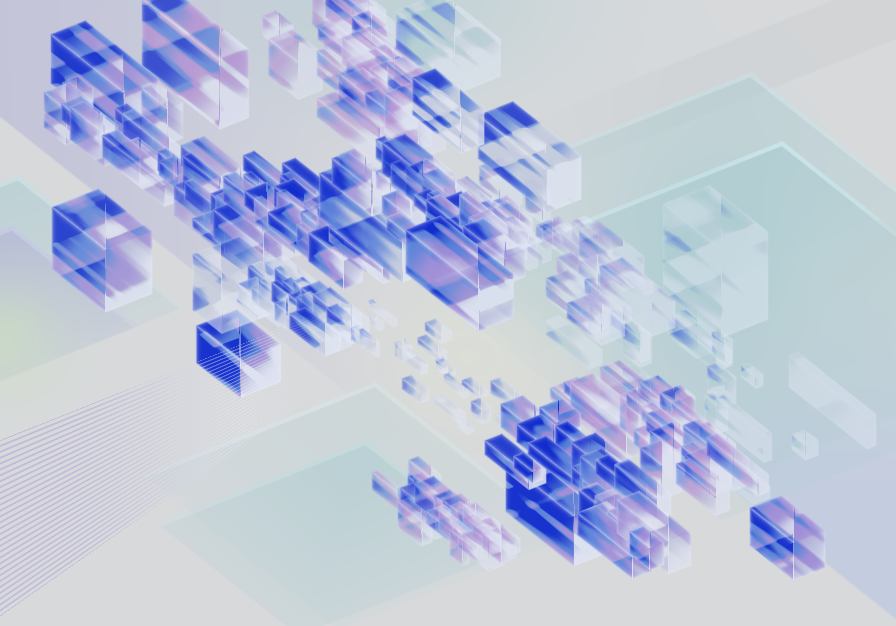
Give the GLSL for this background, as a WebGL 2 fragment shader.

```glsl
#version 300 es
precision highp float;
uniform vec2 u_resolution;
out vec4 outColor;

#define LONG_AXIS vec2(.78, -.62)
#define CROSS_AXIS vec2(.93, .37)
#define PAPER vec3(.845, .852, .86)
#define DEEP vec3(.05, .16, .8)
#define AZURE vec3(.34, .5, .85)
#define LILAC vec3(.62, .55, .84)
#define PINK vec3(.69, .54, .82)
#define TEAL vec3(.67, .8, .82)
#define FROST vec3(.76, .79, .87)
#define GLINT vec3(.91, .93, .97)
#define HATCH_LINES 30.
#define BOXES 20

vec3 col = PAPER;
vec2 p;

float cross2(vec2 a, vec2 b) { return a.x * b.y - a.y * b.x; }

vec3 hash3(float n) {
  vec3 v = fract(n * vec3(.1031, .103, .0973));
  v += dot(v, v.yzx + 33.33);
  return fract((v.xxy + v.yzz) * v.zyx);
}

float noise1(float x) {
  float f = fract(x), n = floor(x) + 71.;
  return mix(hash3(n).x, hash3(n + 1.).x, f * f * (3. - 2. * f));
}

// Coordinates along the two slanted axes
vec2 toAxes(vec2 r) {
  return vec2(cross2(r, CROSS_AXIS), cross2(LONG_AXIS, r)) / cross2(LONG_AXIS, CROSS_AXIS);
}

void glow(vec2 centre, vec2 size, vec3 tint, float alpha) {
  vec2 q = (p - centre) / size;
  col = mix(col, tint, alpha * exp(-dot(q, q)));
}

// Signed distance to the outline of a projected box
float boxOutline(vec2 q, vec3 h) {
  float area = cross2(LONG_AXIS, CROSS_AXIS);
  float dLong = abs(cross2(LONG_AXIS, q)) - h.y * area - h.z * LONG_AXIS.x;
  float dCross = abs(cross2(CROSS_AXIS, q)) - h.x * area - h.z * CROSS_AXIS.x;
  return max(max(dLong, dCross), abs(q.x) - h.x * LONG_AXIS.x - h.y * CROSS_AXIS.x);
}

// Glass box: dark at its upper left end, pale at the other
void box(vec2 centre, vec3 h, float ink, vec3 tint) {
  vec2 q = p - centre;
  float d = boxOutline(q, h), px = 1. / u_resolution.y;
  if (d > 2. * px) return;
  vec2 r = q - h.x * LONG_AXIS + h.y * CROSS_AXIS - vec2(0, h.z);
  vec2 st = toAxes(r);
  float top = smoothstep(-px, px, min(-st.x, st.y));
  float front = smoothstep(px, -px, r.x);
  // Refracted streaks and facets
  float streak = noise1(cross2(LONG_AXIS, p) * 95. + centre.x * 40.);
  float facet = noise1(st.x * 32. + centre.y * 50. + 9. * front + 40.);
  float t = .45 + .42 * dot(q, LONG_AXIS) / (h.x + .5 * h.z) + .6 * (1. - ink);
  t += .4 * smoothstep(.25, .75, streak) + .34 * smoothstep(.4, .6, facet) - .37;
  t += mix(mix(.16, -.06, front), .08, top);
  vec3 c = mix(DEEP, AZURE, smoothstep(.1, .36, t));
  c = mix(c, tint, smoothstep(.36, .6, t));
  c = mix(c, mix(tint, FROST, .8), smoothstep(.62, .95, t));
  c = mix(c, GLINT, .75 * smoothstep(.9, 1.25, t + .3 * facet));
  float crease = exp(-abs(st.y) / .003) * step(st.x, 0.);
  c = mix(c, GLINT, .6 * max(exp(-abs(d) / .0025), crease));
  col = mix(col, c, mix(.4, .95, ink) * smoothstep(px, -px, d));
}

// Boxes strewn over a slanted patch
void cluster(vec2 centre, vec2 spread, float size, float ink, vec3 tint) {
  for (int i = 0; i < BOXES; i++) {
    float n = float(i), seed = n * 7. + centre.x * 531. + centre.y * 217.;
    vec3 a = hash3(seed), b = hash3(seed + 3.5);
    vec2 k = (vec2((n + a.x) / float(BOXES), a.y) * 2. - 1.) * spread;
    vec3 h = size * (vec3(.6, .25, .35) + vec3(2, .7, .8) * b);
    box(centre + k.x * LONG_AXIS + k.y * CROSS_AXIS, h, ink * (.5 + .7 * a.z), tint);
  }
}

// Translucent sheet hanging from its upper corner
void sheet(vec2 apex, vec2 size, vec3 tint, float alpha) {
  vec2 st = toAxes(p - apex) * vec2(1, -1), e = min(st, size - st);
  float inside = smoothstep(-.001, .002, min(e.x, e.y));
  inside *= 1. - .65 * clamp(max(st.x / size.x, st.y / size.y), 0., 1.);
  col = mix(col, tint, alpha * inside);
  col += .05 * inside * smoothstep(.01, .007, min(st.x, st.y));
}

void main() {
  p = gl_FragCoord.xy / u_resolution.y;
  float along = cross2(LONG_AXIS, p), across = cross2(CROSS_AXIS, p);
  // Wide bands
  col = mix(col, vec3(.75, .75, .85), .8 * smoothstep(.632, .637, along) * smoothstep(.75, 0., p.x));
  col = mix(col, vec3(.75, .79, .88),
    .8 * smoothstep(.893, .899, along) * smoothstep(.75, 1.3, p.x) * smoothstep(.6, .2, p.y));
  col = mix(col, vec3(.8, .81, .82), .5 * smoothstep(.05, .045, abs(across - .39)) * smoothstep(.7, 1.2, p.x));
  // Sheets and soft light
  glow(vec2(.62, 1), vec2(.28, .16), TEAL, .5);
  sheet(vec2(1.2, .885), vec2(.75, .68), TEAL, .5);
  sheet(vec2(1.25, .775), vec2(.55), TEAL, .55);
  sheet(vec2(.03, .72), vec2(.34, .5), TEAL, .6);
  sheet(vec2(.02, .64), vec2(.26, .4), LILAC, .3);
  sheet(vec2(.585, .297), vec2(.29, .36), TEAL, .6);
  sheet(vec2(.6, .39), vec2(.4), TEAL, .3);
  glow(vec2(0, .46), vec2(.1, .09), vec3(.8, .87, .76), .7);
  glow(vec2(1.13, .58), vec2(.14, .18), TEAL, .6);
  glow(vec2(.75, .43), vec2(.16, .12), vec3(.86, .87, .84), .8);
  // Pale outer boxes
  cluster(vec2(1.12, .39), vec2(.2, .1), .02, .14, TEAL);
  cluster(vec2(.89, .6), vec2(.16, .06), .022, .3, LILAC);
  cluster(vec2(.58, .89), vec2(.13, .09), .028, .42, PINK);
  cluster(vec2(.71, .17), vec2(.09, .04), .018, .36, PINK);
  box(vec2(1.143, .582), vec3(.06, .04, .07), .2, TEAL);
  box(vec2(1.33, .36), vec3(.08, .008, .025), .1, FROST);
  box(vec2(.716, .93), vec3(.06, .04, .03), .35, TEAL);
  // Upper left run
  box(vec2(.312, .907), vec3(.08, .025, .055), .65, PINK);
  box(vec2(.163, .6), vec3(.055, .04, .05), .8, LILAC);
  box(vec2(.167, .87), vec3(.075, .03, .04), .9, LILAC);
  cluster(vec2(.29, .73), vec2(.2, .06), .025, .7, LILAC);
  box(vec2(.381, .435), vec3(.045, .035, .03), 1., LILAC);
  box(vec2(.368, .545), vec3(.03, .04, .045), .4, FROST);
  cluster(vec2(.48, .51), vec2(.06, .04), .018, .65, FROST);
  // Middle run
  box(vec2(.846, .749), vec3(.07, .03, .035), .75, FROST);
  box(vec2(.716, .823), vec3(.05, .02, .03), .8, FROST);
  cluster(vec2(.5, .65), vec2(.1, .05), .022, .8, LILAC);
  box(vec2(.604, .647), vec3(.085, .03, .035), .8, FROST);
  cluster(vec2(.68, .66), vec2(.12, .05), .022, .85, LILAC);
  box(vec2(.734, .563), vec3(.075, .03, .035), 1., LILAC);
  cluster(vec2(.71, .4), vec2(.16, .06), .01, .3, FROST);
  // Lower right run
  cluster(vec2(1.06, .3), vec2(.12, .06), .024, .55, PINK);
  box(vec2(.89, .19), vec3(.07, .03, .04), 1., LILAC);
  cluster(vec2(.94, .22), vec2(.15, .06), .024, .95, LILAC);
  box(vec2(1.258, .141), vec3(.045, .027, .03), 1., LILAC);
  sheet(vec2(1.25, .775), vec2(.2, .6), TEAL, .2);
  // Fan of fine lines
  float k = (.276 - across) / mix(.262, .12, p.x * 2.);
  float line = smoothstep(.2, .45, abs(fract(k * HATCH_LINES) - .5));
  line *= step(0., k) * step(k, 1.) * smoothstep(.56, .36, p.x);
  col = mix(col, mix(LILAC, GLINT, smoothstep(.1, .4, p.x)), .4 * line);
  outColor = vec4(col, 1);
}
```
